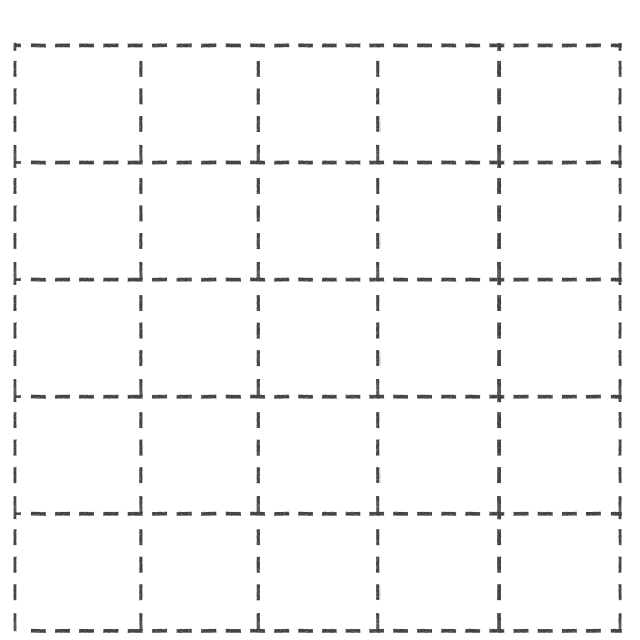
This pattern is drawn by a Shadertoy shader. Its source:

```glsl
// Grid of five by five cells ruled with worn charcoal dashes on white paper.

const vec3 PAPER = vec3(1.0);
const vec3 INK = vec3(0.26);
const vec3 WORN_INK = vec3(0.40);
const vec3 GHOST_INK = vec3(0.86);

// Rows, measured downward from the top rule
const float CELLS = 5.0;
const float TOP = 0.929;
const float PITCH = 0.18294;

// Uneven column rules and their half widths
const int RULES = 6;
const float COLUMN_X[RULES] = float[](0.0234, 0.2201, 0.4036, 0.5902, 0.7798, 0.9688);
const float COLUMN_HALF[RULES] = float[](0.0022, 0.0024, 0.0025, 0.0024, 0.0030, 0.0022);

// Horizontal dashes
const float ROW_HALF = 0.0029;
const float DASH_HALF = 0.0116;
const float DASH_FIRST = 0.0599;
const float DASH_STEP = 0.03771;
const float DASH_LAST = 23.0;
const float DRIFT = 0.0034;

// Vertical dashes, in fractions of a cell
const float POST_FIRST = 0.200;
const float POST_STEP = 0.235;
const float POST_HALF = 0.068;

// Wear
const float EDGE_WEAR = 0.0005;
const float MAX_TILT = 0.025;

float hash(float n) {
    return fract(sin(n * 91.73) * 4375.85);
}

vec2 gradient(vec2 cell) {
    float angle = 6.2832 * hash(dot(cell, vec2(1.0, 37.3)));
    return vec2(cos(angle), sin(angle));
}

float gradientNoise(vec2 p) {
    vec2 i = floor(p), f = fract(p);
    vec2 u = f * f * (3.0 - 2.0 * f);
    vec2 e = vec2(0.0, 1.0);
    float low = mix(dot(gradient(i), f), dot(gradient(i + e.yx), f - e.yx), u.x);
    float high = mix(dot(gradient(i + e.xy), f - e.xy), dot(gradient(i + e.yy), f - e.yy), u.x);
    return mix(low, high, u.y);
}

float box(vec2 p, vec2 halfSize) {
    vec2 q = abs(p) - halfSize;
    return length(max(q, 0.0)) + min(max(q.x, q.y), 0.0);
}

// Distance to the dashes of the nearest horizontal rule
float rowDashes(vec2 p) {
    float row = clamp(round((TOP - p.y) / PITCH), 0.0, CELLS);
    float y = p.y - TOP + row * PITCH;
    float bulge = (p.x - 0.417) / 0.143;
    float x = p.x - DRIFT * exp(-bulge * bulge);
    float k = clamp(round((x - DASH_FIRST) / DASH_STEP), 0.0, DASH_LAST);
    float along = x - DASH_FIRST - k * DASH_STEP;
    float tilt = (hash(k + 3.0) - 0.5) * 2.0 * MAX_TILT;
    float d = box(vec2(along, y - tilt * along), vec2(DASH_HALF, ROW_HALF));

    // Short ends at the outer columns; the bottom left one is missing
    d = min(d, box(vec2(p.x - 0.9629, y), vec2(0.0085, ROW_HALF)));
    float leftHalf = row < 0.5 ? ROW_HALF : 0.0021;
    if (row < CELLS) d = min(d, box(vec2(p.x - 0.0273, y), vec2(0.0052, leftHalf)));
    return d;
}

// Distance to the vertical dashes; t runs down through one cell
float columnDashes(float x, float t) {
    float i = clamp(round((t - POST_FIRST) / POST_STEP), 0.0, 3.0);
    float last = step(2.5, i);
    float along = (t - POST_FIRST - i * POST_STEP - 0.021 * last) * PITCH;
    float reach = (POST_HALF + 0.0085 * last) * PITCH;
    float d = 1.0;
    for (int c = 0; c < RULES; c++) {
        float across = x - COLUMN_X[c];
        d = min(d, box(vec2(across, along), vec2(COLUMN_HALF[c], reach)));
        // Some rules run on a little below each crossing
        if (c == 0 || c > 3)
            d = min(d, box(vec2(across, (t - 0.013) * PITCH), vec2(COLUMN_HALF[c], 0.0061)));
    }
    return d;
}

void mainImage(out vec4 fragColor, in vec2 fragCoord) {
    float pixel = 1.0 / iResolution.y;
    vec2 p = fragCoord * pixel;
    float down = (TOP - p.y) / PITCH;
    float t = down - clamp(floor(down), 0.0, CELLS - 1.0);

    // Wear repeats with every row, its seam hidden between two dashes
    vec2 grain = vec2(p.x, fract(down + 0.45) * PITCH);
    float wear = EDGE_WEAR * gradientNoise(grain * 190.0);
    float streak = gradientNoise(grain * 330.0 + 17.0);

    float rows = clamp(0.5 - (rowDashes(p) + wear) / pixel, 0.0, 1.0);
    float posts = clamp(0.5 - (columnDashes(p.x, t) + wear) / pixel, 0.0, 1.0);

    // Faint double edge beside one dash of the fourth column rule
    float ghost = box(vec2(p.x - COLUMN_X[3] - 0.0041, (t - 0.683) * PITCH), vec2(0.0006, 0.0105));
    vec3 color = mix(PAPER, GHOST_INK, clamp(0.5 - ghost / pixel, 0.0, 1.0));

    // Ink, paler where the posts meet the rules
    vec3 ink = mix(INK, WORN_INK, smoothstep(0.0, 0.5, streak));
    vec3 postInk = mix(ink, WORN_INK, 0.6 * smoothstep(0.88, 0.95, t));
    color = mix(color, postInk, posts);
    color = mix(color, ink, rows);
    fragColor = vec4(color, 1.0);
}
```
